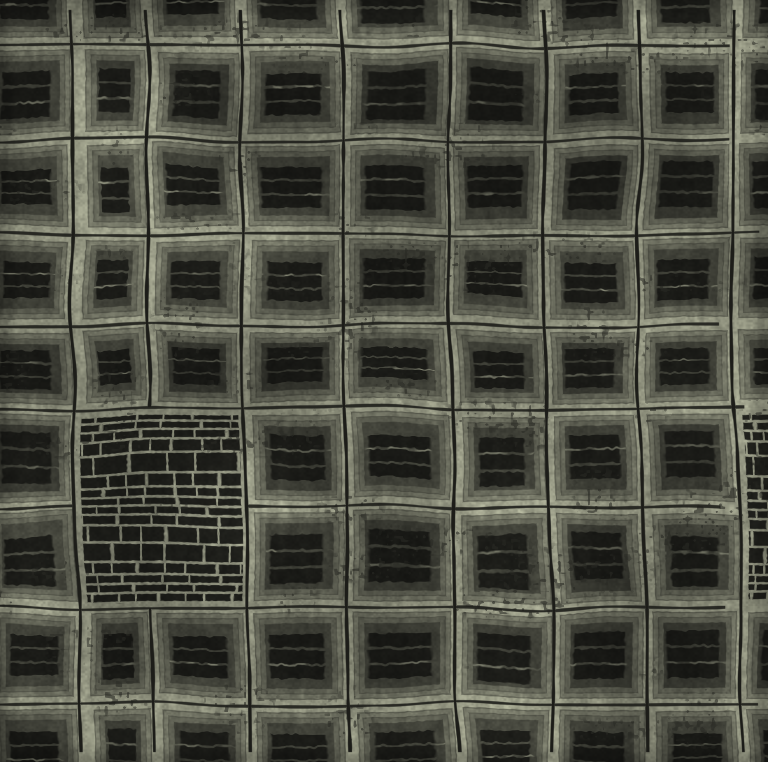
Give the GLSL for this pattern, as a WebGL 1 fragment shader.

```glsl
precision highp float;
// An etched facade: an uneven 9 x 9 grid of shuttered windows in nested frames,
// ruled by wavering ink lines, with two bricked-up panels. Cells come from a
// warped line formula, box distances shape each part, and noise adds wear.
#define PITCH vec2(0.123, 0.1234)
#define ORIGIN vec2(0.0945, 0.076)
#define WOBBLE 0.009
#define LINE_HALF 0.0021
#define FRAME 0.0135
#define BRICK_ROWS 15.0
#define MORTAR_HALF 0.0017
#define GRAIN 0.16
#define WALL 0.56
#define INK 0.115
#define TINT vec3(0.985, 1.0, 0.865)

uniform vec2 u_resolution;

float hash(vec2 p) { return fract(sin(dot(p, vec2(127.1, 311.7))) * 43758.5453); }

float noise(vec2 p) {
  vec2 i = floor(p), f = fract(p);
  f = f * f * (3.0 - 2.0 * f);
  return mix(mix(hash(i), hash(i + vec2(1.0, 0.0)), f.x),
             mix(hash(i + vec2(0.0, 1.0)), hash(i + 1.0), f.x), f.y);
}

// Position of the k-th vertical (x) and horizontal (y) grid line.
vec2 gridLine(float k) {
  float narrow = smoothstep(0.0, 1.0, k) * (1.0 - smoothstep(2.4, 4.0, k));
  float tall = exp(-(k - 2.7) * (k - 2.7));
  return ORIGIN + PITCH * k + vec2(-0.026 * narrow, 0.02 * tall);
}

// Distance to the nearest box edge, positive inside.
float boxInset(vec2 p, vec2 lo, vec2 hi) {
  vec2 d = min(p - lo, hi - p);
  return min(d.x, d.y);
}

float fill(float d, float soft) { return smoothstep(-soft, soft, d); }
float stroke(float d, float halfWidth, float soft) { return fill(halfWidth - abs(d), soft); }

// Dark bricks in courses of uneven height on pale mortar.
float brickTone(vec2 p, vec2 lo, vec2 hi, float brickWidth, float soft) {
  float height = hi.y - lo.y, t = (p.y - lo.y) / height;
  float course = BRICK_ROWS * t + 0.45 * sin(14.3 * (t - 0.08)) + 0.41;
  float slope = BRICK_ROWS + 6.4 * cos(14.3 * (t - 0.08));
  float row = floor(course), fy = fract(course);
  float width = brickWidth * (0.8 + 0.5 * hash(vec2(row, 3.0)));
  float along = (p.x - lo.x) / width + hash(vec2(row, 8.0));
  along += 0.15 * sin(along * 2.3 + row * 5.0);
  float fx = fract(along);
  float d = min(min(fx, 1.0 - fx) * width, min(fy, 1.0 - fy) * height / slope);
  d = min(d - MORTAR_HALF, boxInset(p, lo, hi));
  return mix(0.54, INK, fill(d + 0.001 * (noise(p * 260.0) - 0.5), soft));
}

// Pale wall, ringed frame, dark opening and three rough shutter bars.
float windowTone(vec2 p, vec2 lo, vec2 hi, vec2 id, float soft) {
  float r1 = hash(id), r2 = hash(id + 17.0), r3 = hash(id + 31.0);
  vec2 a = lo + vec2(0.021 + 0.005 * r1, 0.021 + 0.004 * r2);
  vec2 b = hi - vec2(0.016 + 0.005 * r3, 0.019 + 0.005 * r1);
  if (id.x == 0.0) a.x += 0.008;
  vec2 rough = p + 0.003 * (vec2(noise(p * 170.0), noise(p * 170.0 + 50.0)) - 0.5);
  float d = boxInset(mix(p, rough, 0.4), a, b);
  float tone = mix(WALL, 0.43, fill(d + FRAME, soft));
  tone = mix(tone, 0.36, fill(d + FRAME * 0.5, soft));
  tone = mix(tone, 0.30, 0.8 * stroke(d + FRAME, 0.0008, soft));
  tone = mix(tone, 0.27, 0.7 * stroke(d + FRAME * 0.5, 0.0007, soft));
  tone = mix(tone, 0.21 + 0.05 * r2, fill(d, soft));
  // Shutter bars split by two seams.
  vec2 q = (rough - a) / (b - a);
  float low = 0.03 + 0.15 * r3, high = 0.93 - 0.13 * r2;
  float bar = (q.y - low) / (high - low) * 3.0;
  float seam = abs(fract(bar + 0.5) - 0.5);
  float bars = boxInset(q, vec2(0.04 + 0.05 * r1, low), vec2(0.83 + 0.08 * r3, high));
  tone = mix(tone, 0.10, fill(bars, 0.025) * smoothstep(0.03, 0.13, seam));
  // Broken light along one seam, strongest in some windows.
  float lit = stroke(bar - 1.0 - step(0.55, r1), 0.05, 0.06) * fill(d, soft);
  float broken = smoothstep(0.4, 0.75, noise(vec2(p.x * 75.0, id.y * 7.0)));
  return mix(tone, 0.52, lit * broken * (0.3 + 0.6 * r2));
}

void main() {
  vec2 uv = gl_FragCoord.xy / u_resolution;
  float soft = 0.8 / min(u_resolution.x, u_resolution.y);
  vec2 p = uv + WOBBLE * (vec2(noise(uv * 10.0), noise(uv * 10.0 + 40.0)) - 0.5);
  p.x -= 0.009 * (1.0 - smoothstep(0.1, 0.55, uv.y));
  // Find the cell between its lower-left and upper-right lines.
  vec2 lo = vec2(-1.0), id = vec2(-1.0);
  for (int i = 0; i < 10; i++) {
    float k = float(i) - 1.0;
    vec2 past = step(gridLine(k), p);
    lo = mix(lo, gridLine(k), past);
    id = mix(id, vec2(k), past);
  }
  vec2 hi = vec2(gridLine(id.x + 1.0).x, gridLine(id.y + 1.0).y);
  // Bricked panels span two rows; all other cells hold a window.
  float tone = windowTone(p, lo, hi, id, soft);
  bool leftPanel = id.x == 0.0 || id.x == 1.0;
  if ((id.y == 1.0 || id.y == 2.0) && (leftPanel || id.x == 7.0)) {
    lo = vec2(gridLine(leftPanel ? 0.0 : 7.0).x, gridLine(1.0).y);
    hi = vec2(gridLine(leftPanel ? 2.0 : 9.0).x, gridLine(3.0).y);
    tone = brickTone(p, lo + vec2(0.01, 0.008), hi - vec2(0.006, 0.01), leftPanel ? 0.036 : 0.02, soft);
  }
  // Blotches, fibres, grain and dark flakes.
  tone *= (0.82 + 0.36 * noise(uv * 6.0 + 9.0)) * (0.93 + 0.14 * noise(uv * vec2(150.0, 25.0)));
  tone *= 1.0 + GRAIN * (noise(uv * 330.0) + noise(uv * 140.0) - 1.0);
  float flakes = smoothstep(0.68, 0.85, noise(uv * 210.0)) * smoothstep(0.6, 0.85, noise(uv * vec2(13.0, 24.0)));
  tone = mix(tone, 0.16, 0.6 * flakes);
  // Ink lines swell slightly and stop short of the sheet edges.
  vec2 away = min(p - lo, hi - p);
  float swell = LINE_HALF * (0.7 + 0.6 * noise(uv * 45.0));
  float lineEnd = 0.935 + 0.06 * hash(vec2(floor(p.y / PITCH.y + 0.1), 5.0));
  float vertical = stroke(away.x, swell, soft) * fill(0.487 - abs(uv.y - 0.5), soft);
  float horizontal = stroke(away.y, swell * 0.85, soft) * fill(lineEnd - uv.x, soft);
  tone = mix(tone, INK, max(vertical, horizontal * 0.9));
  // Sheet edges darken a little.
  tone *= 0.8 + 0.2 * smoothstep(0.0, 0.03, boxInset(uv, vec2(0.0), vec2(1.0)));
  gl_FragColor = vec4(tone * TINT, 1.0);
}
```
